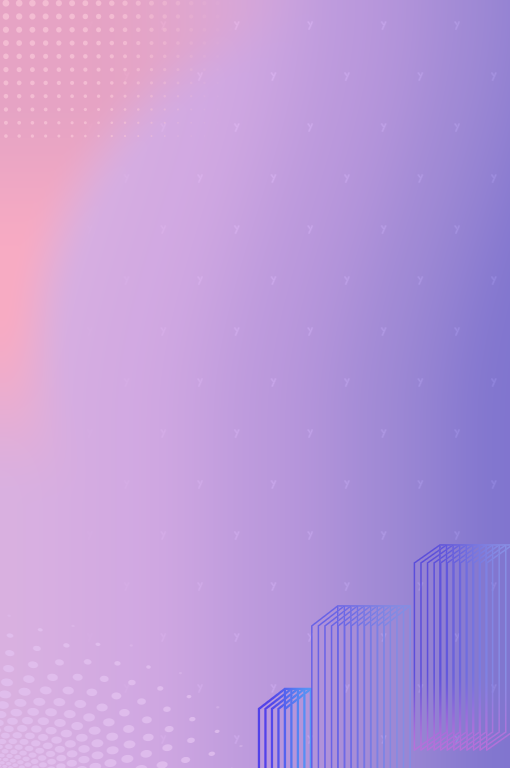
Reproduce this background procedurally as a Shadertoy shader.

```glsl
// Soft pink-to-violet backdrop with halftone dots, faint ticks and wireframe blocks.
// A horizontal colour ramp is tinted outside a large soft circle; dots come from
// repeated square and log-polar cells, blocks from loops over skewed line frames.

const vec2 CANVAS = vec2(2.0 / 3.0, 1.0);

float fill(float dist, float soft) {
    return clamp(0.5 - dist / soft, 0.0, 1.0);
}

float segment(vec2 p, vec2 a, vec2 b) {
    vec2 ap = p - a, ab = b - a;
    return length(ap - ab * clamp(dot(ap, ab) / dot(ab, ab), 0.0, 1.0));
}

// Lilac to violet ramp, tinted pink in the upper left
vec3 backdrop(vec2 p) {
    float s = p.x - 0.115 * smoothstep(0.45, 1.0, p.y);
    vec3 col = mix(vec3(0.85, 0.69, 0.88), vec3(0.82, 0.66, 0.885), smoothstep(0.0, 0.20, s));
    col = mix(col, vec3(0.72, 0.59, 0.86), smoothstep(0.16, 0.40, s));
    col = mix(col, vec3(0.61, 0.53, 0.83), smoothstep(0.35, 0.55, s));
    col = mix(col, vec3(0.505, 0.46, 0.81), smoothstep(0.50, 0.67, s));

    float radius = length(p - vec2(0.482, 0.544));
    float pinkArea = smoothstep(0.385, 0.480, radius);
    pinkArea *= smoothstep(0.34, 0.60, p.y) * (1.0 - smoothstep(0.12, 0.44, p.x));
    vec3 pink = mix(vec3(0.97, 0.67, 0.765), vec3(0.90, 0.64, 0.77), smoothstep(0.65, 0.88, p.y));
    return mix(col, pink, pinkArea);
}

// Square dot grid that shrinks away from the top left corner
float cornerDots(vec2 p, float px) {
    const float pitch = 0.0173;
    vec2 q = vec2(p.x, 1.0 - p.y) + vec2(0.0009, 0.0045);
    vec2 cell = floor(q / pitch);
    vec2 local = q - (cell + 0.5) * pitch;
    float size = 0.0044 - 0.0065 * cell.x * pitch - 0.012 * cell.y * pitch;
    float fade = (1.0 - smoothstep(0.12, 0.32, p.x)) * step(cell.y, 10.0);
    return fill(length(local) - size, px) * fade;
}

// Flattened fan of dots on log-polar cells
float fanDots(vec2 p, float px) {
    const float pitch = 0.12;
    vec2 q = (p - vec2(-0.035, -0.025)) * vec2(1.0, 1.6);
    float radius = length(q);
    vec2 polar = vec2(log(radius), atan(q.y, q.x) - 0.5 * radius) / pitch;
    polar.x += 0.5 * mod(floor(polar.y), 2.0);
    float size = 0.43 * (1.0 - smoothstep(0.10, 0.43, radius));
    float dist = (length(fract(polar) - 0.5) - size) * radius * pitch;
    return fill(dist, 1.4 * px) * smoothstep(0.02, 0.08, size);
}

// Staggered lattice of tiny forked marks
float ticks(vec2 p, float px) {
    const vec2 pitch = vec2(0.096, 0.0664);
    vec2 q = p - vec2(0.358, 0.768);
    float row = floor(q.y / pitch.y + 0.5);
    q.x += 0.5 * pitch.x * mod(row, 2.0);
    vec2 local = q - pitch * floor(q / pitch + 0.5);
    float stem = segment(local, vec2(-0.002, -0.005), vec2(0.002, 0.004));
    float fork = segment(local, vec2(0.0), vec2(-0.003, 0.004));
    return fill(min(stem, fork) - 0.0007, 2.0 * px);
}

// Distance to a row of skewed frames joined along the back top edge
float frames(vec2 p, vec2 corner, float bottom, vec2 depth, float pitch, int count) {
    vec2 backTop = corner + depth;
    float dist = segment(p, backTop, backTop + vec2(pitch * float(count - 1), 0.0));
    for (int i = 0; i < count; i++) {
        vec2 a = corner + vec2(pitch * float(i), 0.0);
        vec2 b = a + depth;
        vec2 c = vec2(a.x, bottom);
        vec2 d = c + depth;
        dist = min(dist, min(segment(p, a, b), segment(p, c, d)));
        dist = min(dist, min(segment(p, a, c), segment(p, b, d)));
    }
    return dist;
}

// Line colour runs left to right across a block
vec3 ink(float x, float left, float width, vec3 from, vec3 to) {
    return mix(from, to, smoothstep(0.1, 1.0, (x - left) / width));
}

void mainImage(out vec4 fragColor, in vec2 fragCoord) {
    vec2 p = fragCoord / iResolution.xy * CANVAS;
    float px = 1.0 / iResolution.y;
    vec3 col = backdrop(p);

    // Scattered light marks
    col = mix(col, vec3(0.97, 0.77, 0.84), 0.75 * cornerDots(p, px));
    col = mix(col, vec3(0.89, 0.76, 0.94), 0.75 * fanDots(p, px));
    col += 0.07 * ticks(p, px) * smoothstep(0.05, 0.40, p.x);

    // Three wireframe blocks, short to tall
    const vec2 depth = vec2(0.0339, 0.0260);
    float low = frames(p, vec2(0.3385, 0.077), -0.05, depth, 0.0085, 5);
    float mid = frames(p, vec2(0.4076, 0.185), -0.05, depth, 0.0086, 12);
    float tall = frames(p, vec2(0.5417, 0.267), 0.0234, vec2(0.0334, 0.0234), 0.0086, 12);

    vec3 lowInk = ink(p.x, 0.338, 0.07, vec3(0.28, 0.22, 0.92), vec3(0.30, 0.58, 0.97));
    vec3 midInk = ink(p.x, 0.407, 0.13, vec3(0.36, 0.35, 0.91), vec3(0.50, 0.56, 0.90));
    vec3 tallInk = ink(p.x, 0.541, 0.13, vec3(0.32, 0.27, 0.86), vec3(0.54, 0.58, 0.91));
    tallInk = mix(vec3(0.74, 0.43, 0.86), tallInk, smoothstep(0.02, 0.13, p.y));

    col = mix(col, lowInk, 0.90 * fill(low - 0.0015, px));
    col = mix(col, midInk, 0.85 * fill(mid - 0.0010, px));
    col = mix(col, tallInk, 0.85 * fill(tall - 0.0010, px));
    fragColor = vec4(col, 1.0);
}
```
